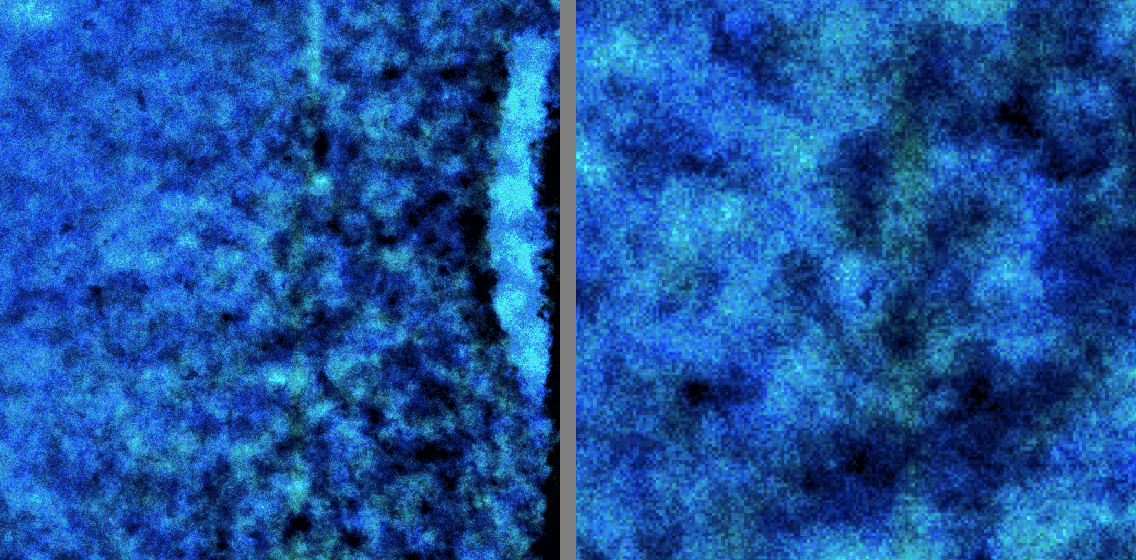
Left, the full canvas; right, a detail of the centre.
A WebGL 1 fragment shader for this texture:

```glsl
precision highp float;
// A weathered blue surface: cloudy fractal noise drives a navy-to-cyan ramp,
// with a broken seam, a bright ragged band beside a dark right edge,
// a few dark pits and a coat of grain.
uniform vec2 u_resolution;

float hash(vec2 p) {
  vec3 q = fract(vec3(p.xyx) * 0.1031);
  q += dot(q, q.yzx + 33.33);
  return fract((q.x + q.y) * q.z);
}

float noise(vec2 p) {
  vec2 i = floor(p), f = fract(p);
  f = f * f * (3.0 - 2.0 * f);
  return mix(mix(hash(i), hash(i + vec2(1.0, 0.0)), f.x),
             mix(hash(i + vec2(0.0, 1.0)), hash(i + vec2(1.0)), f.x), f.y);
}

// Fractal noise, centred on zero.
float fbm(vec2 p) {
  float sum = 0.0, amp = 0.5;
  for (int i = 0; i < 5; i++) {
    sum += amp * (noise(p) - 0.5);
    p = mat2(1.6, 1.2, -1.2, 1.6) * p + 17.3;
    amp *= 0.62;
  }
  return sum;
}

// Soft elliptical spot, one at its centre.
float spot(vec2 p, vec2 centre, vec2 radius) {
  vec2 d = (p - centre) / radius;
  return exp(-dot(d, d));
}

// Small irregular pits, at most one per cell.
float pits(vec2 p) {
  vec2 cell = floor(p);
  float depth = 0.0;
  for (int y = -1; y <= 1; y++) {
    for (int x = -1; x <= 1; x++) {
      vec2 id = cell + vec2(float(x), float(y));
      vec2 centre = id + 0.2 + 0.6 * vec2(hash(id + 3.1), hash(id + 8.7));
      float size = 0.06 + 0.1 * hash(id + 5.9);
      float d = length((p - centre) * vec2(1.2, 0.8));
      depth += step(0.83, hash(id + 1.3)) * (1.0 - smoothstep(size * 0.3, size * 1.5, d));
    }
  }
  return depth;
}

vec3 ramp(float t) {
  vec3 c = mix(vec3(0.0, 0.005, 0.03), vec3(0.02, 0.075, 0.31), smoothstep(0.0, 0.22, t));
  c = mix(c, vec3(0.05, 0.16, 0.56), smoothstep(0.2, 0.42, t));
  c = mix(c, vec3(0.09, 0.28, 0.86), smoothstep(0.4, 0.58, t));
  c = mix(c, vec3(0.16, 0.49, 0.93), smoothstep(0.55, 0.76, t));
  return mix(c, vec3(0.26, 0.86, 0.95), smoothstep(0.77, 1.02, t));
}

void main() {
  vec2 uv = gl_FragCoord.xy / u_resolution;
  vec2 warp = vec2(fbm(uv * 24.0 + 4.0), fbm(uv * 24.0 + 31.0));
  vec2 p = uv + 0.01 * warp;

  // Rougher and darker towards the lower right, paler across the left middle.
  float wear = smoothstep(0.05, 1.2, uv.x + 0.55 * (1.0 - uv.y));
  float tone = 0.56 - 0.13 * wear;
  tone += 0.13 * spot(uv, vec2(0.3, 0.62), vec2(0.26, 0.2));
  tone += 0.07 * spot(uv, vec2(0.1, 0.2), vec2(0.25, 0.2));
  tone -= 0.08 * spot(uv, vec2(0.78, 0.5), vec2(0.13, 0.4));
  tone += 0.33 * fbm(p * 7.0) + (0.4 + 0.65 * wear) * fbm(p * 30.0 + 9.0);
  tone += 0.2 * fbm(p * 70.0 + 90.0);

  // Bright corner and isolated pale patches.
  tone += 0.32 * spot(p, vec2(0.05, 0.98), vec2(0.07, 0.05));
  float patches = spot(p, vec2(0.572, 0.672), vec2(0.018, 0.02))
                + 0.8 * spot(p, vec2(0.485, 0.328), vec2(0.035, 0.022))
                + 0.4 * spot(p, vec2(0.545, 0.333), vec2(0.03, 0.02));
  tone += 0.45 * patches;

  // Vertical seam, alternating between pale green and shadow.
  float seamX = 0.53 + 0.032 * smoothstep(0.62, 0.72, uv.y);
  float seam = exp(-pow((p.x - seamX) / 0.012, 2.0));
  float seamTone = noise(vec2(2.0, uv.y * 11.0)) - 0.58;
  tone += seam * (0.35 * seamTone + 0.18 * smoothstep(0.76, 0.84, uv.y));
  tone -= 0.4 * spot(p, vec2(0.575, 0.73), vec2(0.014, 0.035));
  tone -= 0.35 * spot(p, vec2(0.532, 0.6), vec2(0.014, 0.04));
  tone -= 0.25 * spot(p, vec2(0.5, 0.395), vec2(0.035, 0.03));
  tone -= 0.45 * spot(p, vec2(0.53, 0.06), vec2(0.03, 0.025));
  tone -= 0.4 * spot(p, vec2(0.635, 0.04), vec2(0.02, 0.02));

  // Dark pits and hollows.
  tone -= 0.25 * pits(p * 13.0 + 0.5 * warp);
  tone -= 0.3 * wear * smoothstep(0.05, 0.35, fbm(p * vec2(16.0, 21.0) + 70.0));

  // Teal gathers in the paler, worn parts; the shadows stay navy.
  float green = 0.08 + 0.4 * wear + (0.6 + 0.8 * wear) * fbm(p * 28.0 + 50.0);
  green += 0.5 * wear * (tone - 0.45) + 0.3 * patches + 0.4 * seam;
  green *= smoothstep(0.1, 0.42, tone);

  // Ragged cyan band, its left shadow and the black right edge.
  float ragged = 0.04 * fbm(uv * vec2(18.0, 13.0) + 12.0) + 0.03 * fbm(uv * 50.0);
  float bandX = 0.922 + 0.02 * smoothstep(0.7, 0.85, uv.y)
              + 0.035 * smoothstep(0.52, 0.28, uv.y);
  float across = uv.x - bandX + ragged;
  float along = smoothstep(0.2, 0.38, uv.y) * (1.0 - smoothstep(0.9, 0.99, uv.y));
  float width = 0.043 - 0.03 * (1.0 - along) - 0.012 * spot(uv, vec2(uv.x, 0.72), vec2(1.0, 0.025));
  float band = along * (1.0 - smoothstep(width - 0.02, width + 0.01, abs(across)));
  tone -= 0.18 * along * spot(p, vec2(bandX - 0.07, uv.y), vec2(0.027, 1.0));
  tone = mix(tone, 0.91 + 0.75 * fbm(p * 20.0 + 23.0), band);
  green = mix(green, 0.2, band);
  green += 0.5 * along * exp(-pow((across + 0.038) / 0.006, 2.0));
  float edgeX = 0.985 - 0.02 * smoothstep(0.3, 0.05, uv.y) + 0.04 * smoothstep(0.75, 0.95, uv.y);
  tone -= 0.75 * smoothstep(-0.02, 0.025, uv.x - edgeX + 1.6 * ragged);

  // Grain in brightness and in each channel.
  vec2 g = uv * 512.0;
  float grain = 0.75 * (hash(floor(g)) - 0.5) + 0.5 * (noise(g * 0.6 + 40.0) - 0.5);
  vec3 colour = ramp(tone + 0.24 * grain);
  float light = dot(colour, vec3(0.2, 0.5, 0.3));
  vec3 teal = light * vec3(0.4, 1.25, 1.42);
  colour = mix(colour, teal, clamp(green + 0.35 * grain, 0.0, 0.95));
  vec3 speck = vec3(hash(floor(g) + 7.0), hash(floor(g) + 19.0), hash(floor(g) + 43.0)) - 0.5;
  colour *= 1.0 + 0.26 * speck;
  gl_FragColor = vec4(clamp(colour, 0.0, 1.0), 1.0);
}
```
